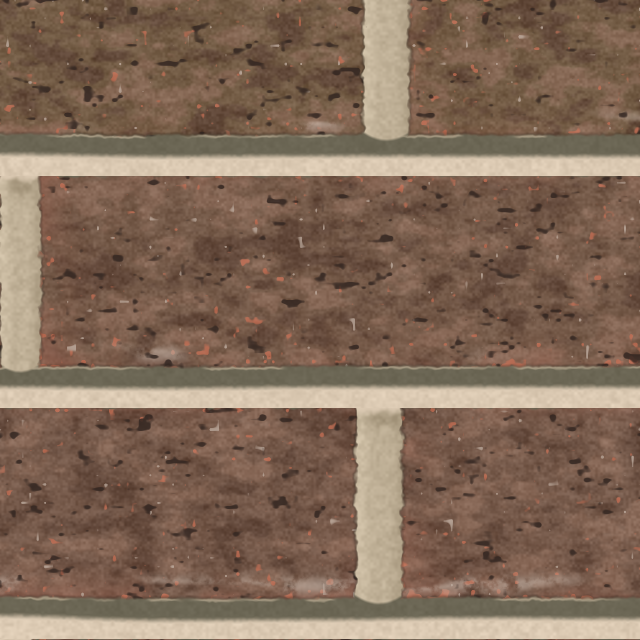
Write a three.js fragment shader that draws this texture.

```glsl
// Weathered brown brick wall in running bond, with raked sandy mortar.
// Courses come from floor/mod; each bed has a sunlit ledge below a green shadow.
// Layered value noise adds ragged edges, pits, red chips, pale scuffs and grain.

varying vec2 vUv;

const float COURSE = 0.362;         // height of one brick plus its bed joint
const float BRICK_LENGTH = 1.133;   // length of one brick plus its head joint
const float FIRST_BED = 0.001;
const float HEAD_X = 0.598;         // head joint centre in even courses
const float BED_HEIGHT = 0.065;
const float LEDGE_HEIGHT = 0.033;
const float HEAD_HALF_WIDTH = 0.036;
const float SOFT = 0.003;

const vec3 BRICK = vec3(0.46, 0.35, 0.29);
const vec3 BRICK_DARK = vec3(0.36, 0.26, 0.21);
const vec3 BRICK_LIGHT = vec3(0.56, 0.43, 0.36);
const vec3 BRICK_OLIVE = vec3(0.45, 0.36, 0.27);
const vec3 PIT = vec3(0.20, 0.15, 0.13);
const vec3 CHIP = vec3(0.75, 0.43, 0.33);
const vec3 SCUFF = vec3(0.74, 0.67, 0.62);
const vec3 LEDGE = vec3(0.86, 0.79, 0.70);
const vec3 HEAD = vec3(0.75, 0.69, 0.59);
const vec3 SHADOW = vec3(0.42, 0.40, 0.33);

float hash(vec2 p) {
  vec3 q = fract(vec3(p.xyx) * 0.1031);
  q += dot(q, q.yzx + 33.33);
  return fract((q.x + q.y) * q.z);
}

float noise(vec2 p) {
  vec2 i = floor(p), f = fract(p);
  f = f * f * (3.0 - 2.0 * f);
  return mix(mix(hash(i), hash(i + vec2(1.0, 0.0)), f.x),
             mix(hash(i + vec2(0.0, 1.0)), hash(i + vec2(1.0, 1.0)), f.x), f.y);
}

float fbm(vec2 p) {
  float sum = 0.0, weight = 0.53;
  for (int i = 0; i < 4; i++) {
    sum += weight * noise(p);
    p = p * 2.03 + 19.7;
    weight *= 0.5;
  }
  return sum;
}

// Height of the wire-cut face: short pits stretched sideways
float surface(vec2 p) {
  return 0.6 * noise(p * vec2(38.0, 72.0)) + 0.4 * noise(p * vec2(95.0, 140.0) + 7.0);
}

vec3 brickColor(vec2 p, float row, float bottom, float top, float side, float right) {
  float grain = noise(p * 250.0) - 0.5;
  float tone = fbm(p * vec2(22.0, 34.0) + row * 5.0);
  float streak = noise(vec2(p.x * 75.0, p.y * 3.0 + row * 9.0)) - 0.5;
  vec3 c = mix(BRICK, BRICK_OLIVE, smoothstep(0.5, 2.0, row));
  c = mix(c, BRICK_DARK, 0.75 * smoothstep(0.52, 0.72, tone));
  c = mix(c, BRICK_LIGHT, 0.70 * smoothstep(0.48, 0.28, tone));
  c += 0.07 * grain + 0.035 * streak;

  // Burnt red wear gathers along the lower and left-hand edges
  float wear = exp(-bottom / 0.022) + 0.6 * exp(-top / 0.010);
  wear += exp(-side / 0.030) * mix(0.25, 0.9, right);
  wear *= mix(1.0, 0.45, step(1.5, row));
  float patches = fbm(p * vec2(14.0, 20.0) + 41.0);
  c = mix(c, vec3(0.60, 0.40, 0.33), 0.65 * clamp(wear, 0.0, 1.0) * smoothstep(0.30, 0.65, patches));
  float chips = 0.6 * noise(p * vec2(62.0, 78.0) + 17.0) + 0.4 * noise(p * 145.0 + 3.0);
  c = mix(c, CHIP, 0.85 * smoothstep(0.80, 0.91, chips + 0.17 * wear));

  // Chalky scuffs low on the face and a few bright flecks
  float chalk = exp(-pow((bottom - 0.020) / 0.014, 2.0)) * smoothstep(0.56, 0.76, noise(p * vec2(8.0, 30.0) + 53.0));
  c = mix(c, SCUFF, 0.65 * chalk * smoothstep(0.25, 0.60, fbm(p * 60.0)));
  float flecks = noise(p * vec2(85.0, 70.0) + 90.0);
  c = mix(c, SCUFF, 0.8 * smoothstep(0.93, 0.99, flecks));

  // Pits with a lit lower rim
  float h = surface(p);
  c += 0.10 * (surface(p + vec2(0.001, 0.005)) - h);
  float pits = smoothstep(0.72, 0.85, h + 0.05 * (tone - 0.5));
  c = mix(c, PIT, 0.85 * pits);
  return c * mix(0.80, 1.0, smoothstep(0.0, 0.006, min(bottom, side)));
}

void main() {
  vec2 p = vUv;
  float row = floor((p.y - FIRST_BED) / COURSE);
  float y = p.y - FIRST_BED - row * COURSE;
  float shift = HEAD_X + 0.5 * BRICK_LENGTH * mod(row, 2.0) + 0.006 * (row - 1.0);
  float x = mod(p.x - shift + 0.5 * BRICK_LENGTH, BRICK_LENGTH) - 0.5 * BRICK_LENGTH;

  // Ragged distances from the edges of the brick
  float ragged = noise(p * 85.0) + 0.5 * noise(p * 190.0) - 0.75;
  float sway = noise(vec2(p.x * 4.0, row * 7.0)) - 0.5;
  float halfWidth = HEAD_HALF_WIDTH - 0.004 * mod(row, 2.0);
  float side = abs(x) - halfWidth + 0.007 * ragged;
  float bottom = y - BED_HEIGHT + 0.003 * ragged + 0.004 * sway;
  float top = COURSE - y + 0.006 * ragged;

  // Bed joint: sunlit ledge, soft shadow and a thin mortar lip
  float sand = noise(p * 210.0) + noise(p * 120.0) - 1.0;
  float shade = smoothstep(-0.006, 0.006, y - LEDGE_HEIGHT + 0.008 * sway + 0.002 * sand);
  vec3 color = mix(LEDGE + 0.05 * sand, SHADOW + 0.025 * sand, shade);
  float lip = smoothstep(0.004, 0.0, abs(bottom + 0.002)) * smoothstep(0.45, 0.75, noise(p * vec2(24.0, 5.0)));
  color = mix(color, HEAD, 0.7 * lip);

  // Head joint: rounded foot, brighter left flank, shaded right flank
  float across = x / halfWidth;
  vec3 head = HEAD + 0.05 * sand - 0.06 * smoothstep(0.3, 1.0, across) + 0.05 * smoothstep(0.2, 0.9, -across);
  head = mix(head, LEDGE, smoothstep(0.012, 0.0, top));
  head -= 0.10 * exp(-pow((top - 0.018) / 0.012, 2.0)) * (1.0 - across * across);
  float foot = y - BED_HEIGHT + 0.009 - 0.012 * across * across;
  color = mix(color, head, smoothstep(-SOFT, SOFT, foot) * smoothstep(SOFT, -SOFT, side));

  float face = smoothstep(-SOFT, SOFT, min(min(bottom, top), side));
  vec3 brick = brickColor(p, row, max(bottom, 0.0), max(top, 0.0), max(side, 0.0), step(0.0, x));
  gl_FragColor = vec4(clamp(mix(color, brick, face), 0.0, 1.0), 1.0);
}
```
